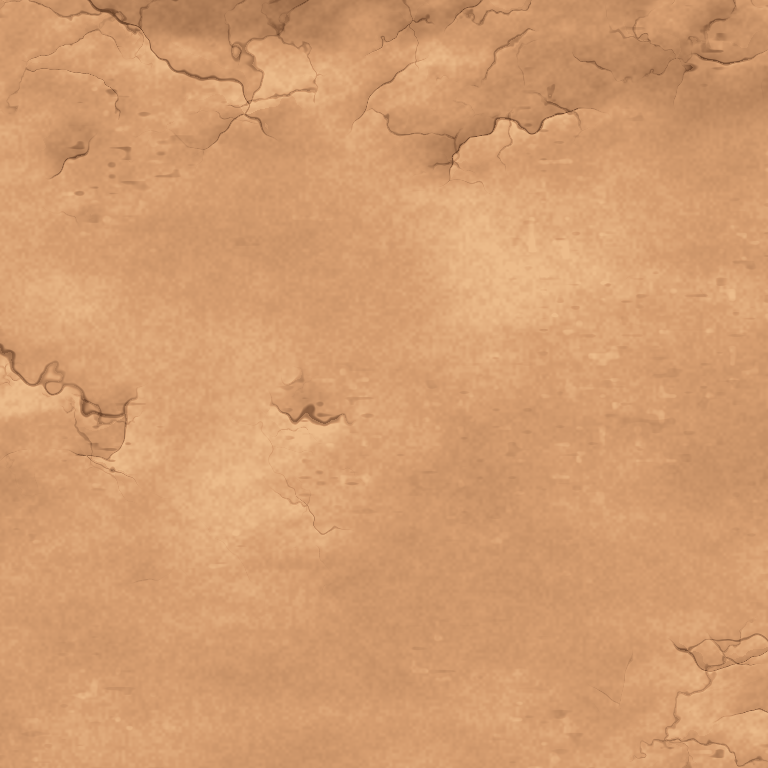
Write a WebGL 1 fragment shader that draws this texture.

```glsl
precision highp float;
// Weathered sandstone face: warm mottled stone with fine grain and flecks.
// Broken cracks follow the borders of warped Voronoi blocks, whose upper
// edges catch light while their lower edges fall into soft shade.

uniform vec2 u_resolution;

const vec3 DEEP  = vec3(0.58, 0.40, 0.27);
const vec3 STONE = vec3(0.84, 0.617, 0.437);
const vec3 PALE  = vec3(0.91, 0.715, 0.525);
const float BASE_TONE = 0.848;      // tones are red values of the ramp
const float MOTTLE = 0.20;
const float STREAK = 0.10;
const float GRAIN = 0.042;
const float CRACK_DEPTH = 0.27;
const float SHADE_DEPTH = 0.11;
const float RIM_LIGHT = 0.055;
const float FACET = 0.05;
const vec2 BIG_BLOCKS = vec2(3.3, 5.6);
const vec2 SMALL_BLOCKS = vec2(7.5, 11.0);
const vec2 LIGHT = vec2(-0.35, 0.94);

float hash(vec2 p) {
  vec3 q = fract(p.xyx * vec3(0.1031, 0.1030, 0.0973));
  q += dot(q, q.yzx + 33.33);
  return fract((q.x + q.y) * q.z);
}

vec2 hash2(vec2 p) {
  return vec2(hash(p), hash(p + 71.7));
}

float noise(vec2 p) {
  vec2 i = floor(p), f = fract(p);
  f = f * f * (3.0 - 2.0 * f);
  return mix(mix(hash(i), hash(i + vec2(1, 0)), f.x),
             mix(hash(i + vec2(0, 1)), hash(i + vec2(1, 1)), f.x), f.y);
}

float fbm(vec2 p) {
  float sum = 0.0, amp = 0.516;
  for (int i = 0; i < 5; i++) {
    sum += amp * noise(p);
    p = p * 2.03 + vec2(17.3, 9.1);
    amp *= 0.5;
  }
  return sum;
}

// Voronoi block: x = border distance, yz = direction to border, w = block id
vec4 block(vec2 p) {
  vec2 cell = floor(p), f = fract(p), nearCell = vec2(0), nearVec = vec2(0);
  float best = 9.0;
  for (int y = -1; y <= 1; y++)
    for (int x = -1; x <= 1; x++) {
      vec2 g = vec2(x, y);
      vec2 r = g + hash2(cell + g) - f;
      float d = dot(r, r);
      if (d < best) { best = d; nearCell = g; nearVec = r; }
    }
  vec3 border = vec3(9.0, 0.0, 1.0);
  for (int y = -2; y <= 2; y++)
    for (int x = -2; x <= 2; x++) {
      vec2 g = nearCell + vec2(x, y);
      vec2 r = g + hash2(cell + g) - f;
      vec2 across = r - nearVec;
      if (dot(across, across) > 0.0001) {
        vec2 n = normalize(across);
        float d = dot(0.5 * (nearVec + r), n);
        if (d < border.x) border = vec3(d, n);
      }
    }
  return vec4(border, hash(cell + nearCell + 5.5));
}

// Tone change from one size of blocks, visible only in rugged areas
float cracks(vec2 uv, vec2 scale, float seed, float rugged) {
  vec2 q = uv * scale.x * 1.5 + seed;
  vec2 warp = vec2(fbm(q), fbm(q + 37.0)) - 0.5;
  vec4 b = block(uv * scale + 1.5 * warp + seed);
  float dist = b.x / length(b.yz * scale);
  float facing = dot(b.yz, LIGHT);
  float presence = smoothstep(0.49, 0.63, rugged)
                 * smoothstep(0.41, 0.57, fbm(uv * scale.x * 1.8 + seed + 50.0));

  float soften = max(0.0016, 1.0 / u_resolution.y);
  float width = 0.0036 * presence * smoothstep(0.2, 0.9, noise(uv * 15.0 + seed));
  float line = presence * (1.0 - smoothstep(width * 0.4, width + soften, dist));
  line *= mix(0.45, 1.0, abs(b.z));

  float reach = 0.09 / scale.x;
  float shade = max(-facing, 0.0) * exp(-dist / reach);
  float rim = max(facing, 0.0) * exp(-dist / (reach * 0.55));
  float relief = RIM_LIGHT * rim - SHADE_DEPTH * shade + FACET * (b.w - 0.5);
  return presence * relief - CRACK_DEPTH * line;
}

void main() {
  vec2 uv = gl_FragCoord.xy / min(u_resolution.x, u_resolution.y);
  float top = smoothstep(0.72, 1.0, uv.y);
  float rugged = fbm(uv * 3.0 + 4.0) + 0.13 * top + 0.14 * (uv.x - 0.45);
  float rough = smoothstep(0.42, 0.68, rugged);

  // Broad stains, level streaks and slanted scratches
  float tone = BASE_TONE + MOTTLE * (fbm(uv * vec2(3.2, 4.5) + 21.0) - 0.5);
  tone += STREAK * (0.6 + rough) * (fbm(uv * vec2(11.0, 27.0) + 8.0) - 0.5);
  vec2 slant = vec2(uv.x + 0.6 * uv.y, uv.y - 0.6 * uv.x);
  tone += 0.11 * rough * (fbm(slant * vec2(9.0, 38.0)) - 0.5);
  tone -= 0.12 * top * smoothstep(0.45, 0.7, fbm(uv * vec2(6.0, 9.0) + 63.0));

  tone += cracks(uv, BIG_BLOCKS, 3.0, rugged);
  tone += 0.65 * cracks(uv, SMALL_BLOCKS, 19.0, rugged - 0.03);

  // Pits, pale flecks and sandy grain
  float patchy = smoothstep(0.46, 0.66, fbm(uv * 7.0 + 90.0));
  float pits = smoothstep(0.80, 0.95, noise(uv * vec2(48.0, 135.0) + 11.0));
  float flecks = smoothstep(0.78, 0.96, noise(uv * vec2(65.0, 95.0) + 47.0));
  tone -= 0.13 * pits * patchy * (0.35 + rough);
  tone += 0.045 * flecks * patchy;
  tone += GRAIN * (noise(uv * 230.0) - 0.5) + 0.6 * GRAIN * (noise(uv * 110.0) - 0.5);

  float dark = clamp((tone - DEEP.r) / (STONE.r - DEEP.r), -0.55, 1.0);
  float pale = clamp((tone - STONE.r) / (PALE.r - STONE.r), 0.0, 1.2);
  gl_FragColor = vec4(mix(DEEP, STONE, dark) + pale * (PALE - STONE), 1.0);
}
```
